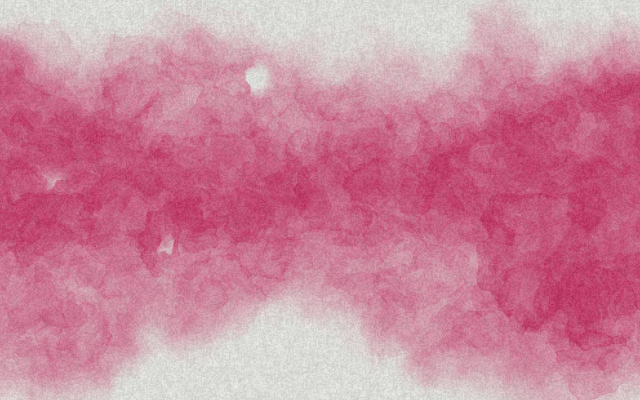
Write a WebGL 2 fragment shader that draws this background.

```glsl
#version 300 es
precision highp float;
// Rose watercolour wash in a broad, blotted band across pale woven paper.
uniform vec2 u_resolution;
out vec4 fragColor;

float hash(vec2 p) {
  vec3 q = fract(vec3(p.xyx) * 0.1031);
  q += dot(q, q.yzx + 33.33);
  return fract((q.x + q.y) * q.z);
}

float noise(vec2 p) {
  vec2 i = floor(p), f = fract(p);
  f = f * f * (3.0 - 2.0 * f);
  return mix(mix(hash(i), hash(i + vec2(1, 0)), f.x),
             mix(hash(i + vec2(0, 1)), hash(i + vec2(1, 1)), f.x), f.y);
}

float fbm(vec2 p) {
  float sum = 0.0, amp = 0.5;
  for (int i = 0; i < 5; i++) {
    sum += amp * noise(p);
    p = mat2(1.6, 1.2, -1.2, 1.6) * p + 7.3;
    amp *= 0.5;
  }
  return sum;
}

float bump(float x, float centre, float width) {
  float t = (x - centre) / width;
  return exp(-t * t);
}

// Upper and lower limits of the thin wash
float paleTop(float x) {
  return 0.92 + 0.03 * bump(x, 0.05, 0.25) + 0.09 * bump(x, 0.48, 0.13)
    - 0.06 * bump(x, 1.1, 0.1) + 0.11 * bump(x, 1.28, 0.12) + 0.03 * bump(x, 1.6, 0.2);
}

float paleBottom(float x) {
  return -0.03 + 0.2 * bump(x, 0.73, 0.28) + 0.1 * bump(x, 0.4, 0.08)
    + 0.07 * bump(x, 1.03, 0.06);
}

// Upper and lower limits of the saturated wash
float deepTop(float x) {
  return 0.65 + 0.35 * (x - 0.83) * (x - 0.83) + 0.05 * bump(x, 1.3, 0.2);
}

float deepBottom(float x) {
  return mix(0.35 + 0.09 * bump(x, 0.83, 0.3), 0.19, smoothstep(1.12, 1.32, x));
}

// Scalloped pool whose pigment gathers at its drying edge
float blot(vec2 p, vec2 centre, float radius, float phase) {
  vec2 v = p - centre;
  float a = atan(v.y, v.x + 1e-6);
  float lobes = 0.82 + 0.16 * abs(sin(2.5 * a + phase)) + 0.09 * abs(sin(6.0 * a + 2.0 * phase));
  float e = length(v) - radius * lobes;
  float depth = max(-e, 0.0);
  float inside = 1.0 - smoothstep(-0.002, 0.002, e);
  return inside * (0.2 + 0.45 * exp(-depth / 0.03) + 0.75 * exp(-depth / 0.004));
}

// Soft tone with crisp, broken tide lines between its levels
float tideLines(float tone, float levels) {
  float t = tone * levels, f = fract(t);
  return (floor(t) + smoothstep(0.0, 0.12, f) - t) / levels;
}

void main() {
  vec2 p = gl_FragCoord.xy / u_resolution * vec2(1.6, 1.0);

  // Wandering wet edges
  vec2 wander = vec2(fbm(p * 6.0), fbm(p * 6.0 + 19.0)) - 0.48;
  vec2 fray = vec2(fbm(p * 26.0), fbm(p * 26.0 + 51.0)) - 0.48;
  vec2 q = p + 0.16 * wander + 0.05 * fray;
  vec2 s = p + 0.07 * wander + 0.022 * fray;

  // Broad washes
  float pale = smoothstep(-0.02, 0.2, paleTop(q.x) - q.y)
             * smoothstep(-0.03, 0.17, q.y - paleBottom(q.x));
  float deep = smoothstep(-0.06, 0.1, deepTop(q.x) - q.y)
             * smoothstep(-0.09, 0.11, q.y - deepBottom(q.x));
  float pigment = 0.46 * pale + 0.34 * deep;

  // Scattered drying pools inside the band
  for (int i = 0; i < 56; i++) {
    float k = float(i);
    float x = 1.6 * (k + hash(vec2(k, 3.7))) / 56.0;
    float y = mix(paleBottom(x) + 0.13, paleTop(x) - 0.08, hash(vec2(k, 11.3)));
    float radius = mix(0.03, 0.09, hash(vec2(k, 23.9)));
    pigment += 0.085 * blot(s, vec2(x, y), radius, k * 1.7);
  }

  // Larger accent pools
  float pools = blot(s, vec2(0.45, 0.4), 0.1, 1.0) + 1.1 * blot(s, vec2(1.34, 0.36), 0.16, 2.4)
    + blot(s, vec2(1.5, 0.24), 0.1, 0.6) + blot(s, vec2(1.49, 0.1), 0.09, 3.1)
    + 0.9 * blot(s, vec2(0.85, 0.52), 0.1, 4.2) + 0.9 * blot(s, vec2(0.62, 0.76), 0.1, 2.0)
    + 0.9 * blot(s, vec2(0.34, 0.82), 0.1, 5.3) + 0.6 * blot(s, vec2(0.53, 0.9), 0.11, 0.2)
    + 0.8 * blot(s, vec2(1.0, 0.57), 0.13, 1.8) + 0.7 * blot(s, vec2(1.33, 0.69), 0.12, 3.8)
    + 0.6 * blot(s, vec2(0.56, 0.25), 0.11, 4.9) + 0.6 * blot(s, vec2(0.98, 0.19), 0.08, 2.7);
  pigment += 0.13 * pools * (0.4 + 1.1 * noise(p * 14.0));

  // Lifted highlights
  float lifts = bump(length(s - vec2(0.43, 0.38)), 0.0, 0.035)
    + bump(length(s - vec2(0.62, 0.79)), 0.0, 0.035) + bump(length(s - vec2(0.14, 0.55)), 0.0, 0.03);
  pigment -= 0.5 * lifts * smoothstep(0.4, 0.65, noise(q * vec2(45, 25)));

  // Mottling, tide lines, granulation and woven fibres
  float mottle = fbm(q * 9.0 + 4.0) - 0.48;
  pigment += pale * (0.4 * mottle + 0.3 * (fbm(s * 30.0) - 0.48));
  pigment += 0.75 * pale * tideLines(0.46 * pale + 0.34 * deep + 0.9 * mottle, 7.0);
  float fibre = noise(p * vec2(300, 55)) + 0.6 * noise(p * vec2(70, 320)) - 0.8;
  pigment = clamp(pigment + 0.08 * pale * fibre, 0.0, 1.05);

  vec3 colour = mix(vec3(0.855, 0.86, 0.84), vec3(0.80, 0.47, 0.58), min(pigment / 0.62, 1.0));
  colour = mix(colour, vec3(0.745, 0.24, 0.41), clamp((pigment - 0.62) / 0.36, 0.0, 1.0));
  colour += 0.045 * fibre + 0.1 * (noise(p * 310.0) - 0.5);
  fragColor = vec4(colour, 1.0);
}
```
